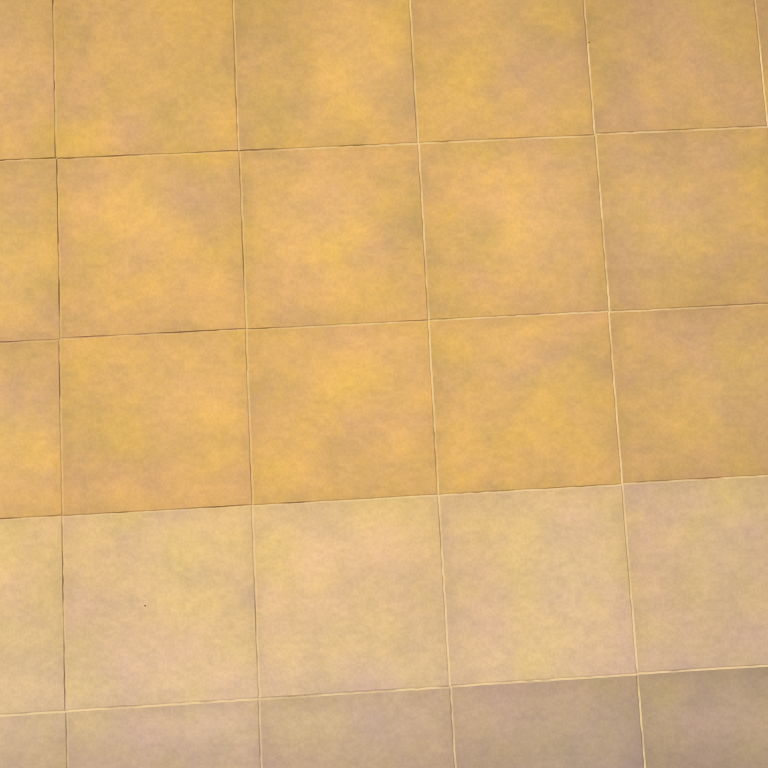
Reproduce this texture procedurally as a WebGL 1 fragment shader.

```glsl
precision highp float;
// Glazed ochre floor tiles seen slightly askew: a warped grid gives each tile an id,
// fractal noise mottles the glaze, soft glows light each tile, and hairline grooves
// with broken pale grout and a dark edge separate them.
uniform vec2 u_resolution;

float hash(vec2 p) {
  vec3 q = fract(p.xyx * vec3(0.1031, 0.1030, 0.0973));
  q += dot(q, q.yzx + 33.33);
  return fract((q.x + q.y) * q.z);
}

float noise(vec2 p) {
  vec2 i = floor(p), f = fract(p);
  f = f * f * (3.0 - 2.0 * f);
  return mix(mix(hash(i), hash(i + vec2(1, 0)), f.x),
             mix(hash(i + vec2(0, 1)), hash(i + vec2(1, 1)), f.x), f.y);
}

float fbm(vec2 p) {
  float sum = 0.0, amp = 0.5;
  for (int i = 0; i < 6; i++) {
    sum += amp * noise(p);
    p = mat2(1.6, 1.2, -1.2, 1.6) * p + 17.3;
    amp *= 0.53;
  }
  return sum;
}

// Canvas position (y down) to tile coordinates, with perspective spread
vec2 tileSpace(vec2 p) {
  float spacing = 0.2354 + 0.0191 * p.y;
  float shrink = 0.0018 - 0.0005 * p.y;
  float d = p.x - 0.0708 - 0.0176 * p.y;
  float u = 2.0 * d / (spacing + sqrt(spacing * spacing - 4.0 * shrink * d));
  float t = (p.y + 0.04 * p.x) / (1.0 - 0.025 * p.x) - 0.2106;
  return vec2(u, t * (4.037 + 1.21 * t - 1.431 * t * t));
}

float band(float d, float halfWidth) {
  float aa = 0.5 / u_resolution.y;
  return 1.0 - smoothstep(halfWidth - aa, halfWidth + aa, abs(d));
}

void main() {
  vec2 p = gl_FragCoord.xy / u_resolution;
  p.y = 1.0 - p.y;
  vec2 grid = tileSpace(p);
  vec2 id = floor(grid), cell = fract(grid);
  vec2 seed = vec2(hash(id + 7.0), hash(id + 31.0));

  // Mottled glaze, different in every tile
  vec2 q = grid + seed * 40.0 + 20.0;
  float cloud = fbm(q * 2.6);
  float blotch = fbm(q * vec2(6.0, 8.0) + 50.0);
  float tint = fbm(q * 4.0 + 90.0);
  float brown = 0.36 + 1.1 * (cloud - 0.5) + 0.9 * (blotch - 0.5)
              + 0.36 * smoothstep(0.5, 1.0, p.x) + 0.2 * (seed.x - 0.5);
  brown = clamp(brown, 0.0, 1.0);
  vec3 warm = mix(vec3(0.915, 0.72, 0.405), vec3(0.80, 0.64, 0.435), brown);
  vec3 pale = mix(vec3(0.905, 0.77, 0.55), vec3(0.83, 0.705, 0.56), brown);
  float paleness = step(2.0, id.y) * (0.78 + 0.22 * smoothstep(0.7, 0.95, p.y));
  vec3 color = mix(warm, pale, paleness);
  color += (tint - 0.5) * vec3(0.03, -0.01, 0.11);
  color.b += 0.05 * smoothstep(0.75, 1.0, p.y);

  // Soft reflected glow inside each tile
  vec2 away = cell - mix(vec2(0.35, 0.25), vec2(0.75, 0.6), seed.yx);
  float glow = exp(-dot(away, away) * 9.0) * (0.35 + 0.65 * seed.x);
  color += glow * mix(vec3(0.055, 0.05, 0.03), vec3(0.04, 0.045, 0.06), paleness);

  // Light falloff: top edge, right side and the lowest row
  color *= 1.0 - 0.06 * smoothstep(0.15, 0.0, p.y);
  color *= 1.0 - 0.03 * smoothstep(0.7, 1.0, p.x);
  color *= 1.0 - step(3.0, id.y) * (0.04 + 0.11 * p.x + 0.06 * smoothstep(0.93, 1.0, p.y));

  // Worn edges, crisp grain and rare dark specks
  vec2 rim = min(cell, 1.0 - cell);
  color *= 1.0 - 0.025 * smoothstep(0.10, 0.0, min(rim.x, rim.y));
  color *= 1.0 + 0.045 * (noise(p * 380.0) - 0.5) + 0.04 * (noise(p * vec2(110.0, 170.0)) - 0.5);
  float speck = step(0.998, hash(floor(p * 45.0) + 3.0))
              * smoothstep(0.06, 0.03, length(fract(p * 45.0) - 0.5));
  color *= 1.0 - 0.4 * speck;

  // Signed distance to the nearest grooves, laid a little unevenly
  vec2 line = floor(grid + 0.5);
  vec2 jitter = vec2(hash(vec2(line.x, id.y) + 11.0), hash(vec2(id.x, line.y) + 23.0)) - 0.5;
  vec2 rough = vec2(noise(vec2(line.x * 9.0, p.y * 90.0)),
                    noise(vec2(p.x * 90.0, line.y * 9.0 + 60.0)));
  vec2 d = (grid - line) * vec2(0.240, 0.236) + 0.0020 * jitter + 0.0007 * (rough - 0.5);

  // Broken grout: dark towards the left and top, pale towards the right and bottom
  vec2 patches = vec2(noise(vec2(line.x * 5.0, p.y * 26.0)),
                      noise(vec2(p.x * 26.0, line.y * 5.0)));
  vec2 wear = smoothstep(0.05, 0.75, 0.65 * patches + 0.35 * rough);
  vec2 lit = vec2(smoothstep(0.05, 0.75, p.x),
                  max(smoothstep(0.6, 0.9, p.y), 0.65 * smoothstep(0.15, 0.7, p.x)));
  vec2 bright = mix(vec2(0.25), vec2(0.85), lit) * (0.35 + 0.65 * wear);
  vec2 dark = mix(vec2(0.95), vec2(0.40), lit) * (1.1 - 0.75 * wear);
  float shade = max(dark.x * band(d.x + 0.0014, 0.0009), dark.y * band(d.y + 0.0014, 0.0009));
  float grout = max(bright.x * band(d.x - 0.0003, 0.0012), bright.y * band(d.y - 0.0003, 0.0011));
  color *= 1.0 - shade * vec3(0.32, 0.36, 0.38);
  color = mix(color, vec3(0.95, 0.83, 0.61), clamp(grout, 0.0, 1.0));

  gl_FragColor = vec4(clamp(color, 0.0, 1.0), 1.0);
}
```
